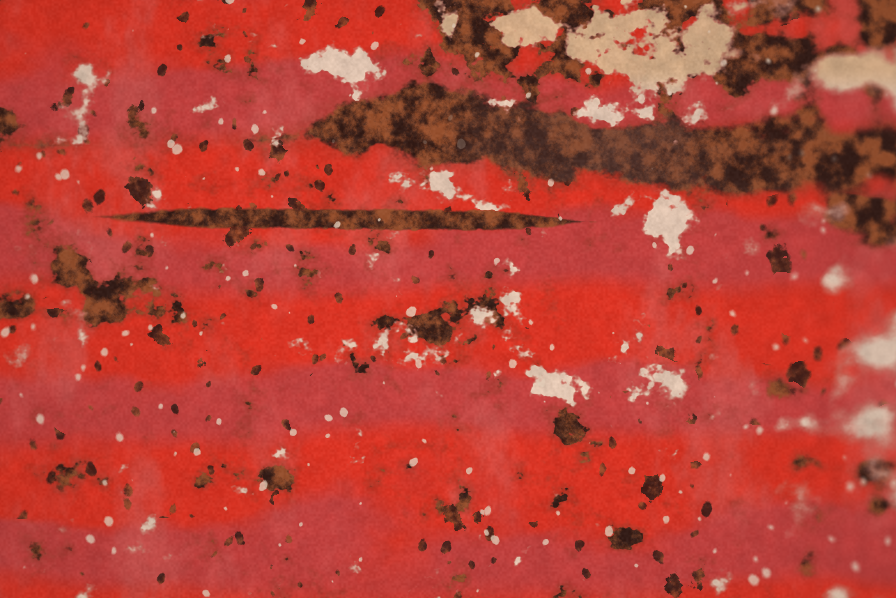
Reproduce this texture procedurally as a Shadertoy shader.

```glsl
const vec3 SCARLET = vec3(0.83, 0.20, 0.14);
const vec3 CRIMSON = vec3(0.74, 0.25, 0.24);
const vec3 HAZE = vec3(0.79, 0.36, 0.34);
const vec3 STAIN = vec3(0.55, 0.22, 0.16);
const vec3 RUST_DARK = vec3(0.20, 0.11, 0.09);
const vec3 RUST_LIGHT = vec3(0.58, 0.31, 0.18);
const vec3 RIDGE_GREY = vec3(0.40, 0.27, 0.24);
const vec3 PINK = vec3(0.77, 0.50, 0.44);
const vec3 CREAM = vec3(0.87, 0.78, 0.70);
const vec3 SAND = vec3(0.80, 0.64, 0.47);
const float CHIP_LEVEL = 0.75;
const float RUST_LEVEL = 0.76;
const float ZONE_GAIN = 0.27;
const int ZONES = 11;

// Zones: centre xy, radius xy
const vec4 CHIP_ZONES[ZONES] = vec4[ZONES](
    vec4(0.55, 0.90, 0.15, 0.05), vec4(0.90, 0.96, 0.17, 0.06),
    vec4(1.13, 0.93, 0.12, 0.06), vec4(1.44, 0.88, 0.20, 0.06),
    vec4(1.04, 0.81, 0.17, 0.03), vec4(0.51, 0.42, 0.09, 0.04),
    vec4(1.13, 0.62, 0.07, 0.08), vec4(1.12, 0.36, 0.05, 0.09),
    vec4(0.92, 0.36, 0.06, 0.04), vec4(1.47, 0.28, 0.08, 0.26),
    vec4(0.80, 0.68, 0.06, 0.04));
const vec4 RUST_ZONES[ZONES] = vec4[ZONES](
    vec4(0.17, 0.53, 0.12, 0.05), vec4(0.12, 0.475, 0.25, 0.015),
    vec4(0.44, 0.20, 0.14, 0.04), vec4(1.40, 0.225, 0.22, 0.02),
    vec4(0.97, 0.29, 0.04, 0.10), vec4(0.72, 0.46, 0.10, 0.05),
    vec4(1.02, 0.10, 0.06, 0.03), vec4(0.00, 0.79, 0.03, 0.04),
    vec4(0.25, 0.75, 0.06, 0.05), vec4(1.42, 0.65, 0.12, 0.04),
    vec4(1.17, 0.50, 0.04, 0.03));

vec3 hash3(vec2 p) {
    vec3 q = fract(p.xyx * vec3(0.1031, 0.1030, 0.0973));
    q += dot(q, q.yxz + 33.33);
    return fract((q.xxy + q.yzz) * q.zyx);
}

float noise(vec2 p) {
    vec2 i = floor(p), f = fract(p);
    f = f * f * (3.0 - 2.0 * f);
    vec2 e = vec2(0.0, 1.0);
    return mix(mix(hash3(i).x, hash3(i + e.yx).x, f.x),
               mix(hash3(i + e.xy).x, hash3(i + e.yy).x, f.x), f.y);
}

float fbm(vec2 p, float falloff) {
    float sum = 0.0, amp = 1.0, total = 0.0;
    for (int i = 0; i < 5; i++) {
        sum += amp * noise(p);
        total += amp;
        amp *= falloff;
        p = mat2(1.6, 1.2, -1.2, 1.6) * p + 17.3;
    }
    return sum / total;
}

float zoneSum(vec2 p, vec4 zones[ZONES]) {
    float sum = 0.0;
    for (int i = 0; i < ZONES; i++) {
        vec2 q = (p - zones[i].xy) / zones[i].zw;
        sum += exp(-dot(q, q));
    }
    return min(sum, 1.2);
}

// Scattered ragged flecks, one per grid cell at most
float flecks(vec2 p, float cells, float density, float stretch, float jag, float soft) {
    vec2 q = p * cells, id = floor(q);
    float cover = 0.0, w = soft * cells;
    for (int j = -1; j <= 1; j++)
    for (int i = -1; i <= 1; i++) {
        vec2 c = id + vec2(i, j);
        vec3 r = hash3(c + cells * 7.0);
        if (r.z > density) continue;
        float a = (hash3(c + 51.7).x - 0.5) * 1.8;
        vec2 d = mat2(cos(a), -sin(a), sin(a), cos(a)) * (q - c - r.xy);
        d.x *= stretch;
        float size = mix(0.10, 0.36, r.z / density);
        cover = max(cover, 1.0 - smoothstep(-w, w, length(d) + jag - size));
    }
    return cover;
}

void mainImage(out vec4 fragColor, in vec2 fragCoord) {
    vec2 p = fragCoord / iResolution.y;
    p.x *= 1.5 * iResolution.y / iResolution.x;
    float x = p.x, y = p.y;
    float blur = smoothstep(1.08, 1.5, x) + 0.3 * (1.0 - smoothstep(0.0, 0.4, x));
    float soft = 1.0 / iResolution.y + 0.007 * blur;
    float falloff = mix(0.6, 0.36, min(blur, 1.0));
    float edge = 0.025 + 0.07 * blur;
    float broad = fbm(p * vec2(3.0, 5.0), 0.5);
    float fine = fbm(p * 45.0, falloff);
    float jag = (fine - 0.5) * 0.55;

    // Banded paint with pale haze and faint wear
    float bands = 0.5 + 0.5 * cos(y * 25.0 + 7.5 + (broad - 0.5) * 4.0);
    vec3 col = mix(CRIMSON, SCARLET, smoothstep(0.15, 0.75, bands + (broad - 0.5)));
    col = mix(col, HAZE, 0.55 * smoothstep(0.50, 0.75, fbm(p * vec2(9.0, 5.0) + 8.0, 0.6)));
    col *= 0.93 + 0.14 * fine;

    // Rust: blotches, crust, swelling ridge and thin seam
    float rustZone = zoneSum(p, RUST_ZONES);
    float crust = smoothstep(0.62, 0.78, x) * smoothstep(0.82, 0.89, y);
    float rustNoise = fbm(p * vec2(17.0, 20.0) + 31.0, falloff);
    float rustField = rustNoise + ZONE_GAIN * rustZone + 0.32 * crust;
    float rust = smoothstep(-edge, edge, rustField - RUST_LEVEL);
    float bulge = (x - 0.72) / 0.16;
    float top = 0.757 + 0.04 * smoothstep(0.3, 0.6, x) + 0.075 * exp(-bulge * bulge);
    float bottom = 0.757 - 0.085 * smoothstep(0.3, 1.4, x);
    float ridgeDist = min(top - y, y - bottom) + (rustNoise - 0.5) * 0.07 - 0.006;
    float ridge = smoothstep(-0.004 - soft, 0.006 + soft * 2.0, ridgeDist);
    float taper = smoothstep(0.06, 0.35, x) * (1.0 - smoothstep(0.8, 1.09, x));
    float seamDist = 0.023 * taper - 0.006 - abs(y - 0.639 + 0.01 * x) + jag * 0.02;
    float seam = smoothstep(-soft, soft * 2.0, seamDist);
    float patchy = smoothstep(0.3, 0.65, broad);
    rust = max(max(rust, ridge), seam);
    rust = max(rust, 0.9 * flecks(p, 13.0, 0.16 * patchy, 1.7, jag * 1.4, soft));
    rust = max(rust, 0.85 * flecks(p, 30.0, 0.20 * patchy, 1.5, jag, soft));
    float stain = smoothstep(0.56, 0.84, rustField) + 0.5 * smoothstep(-0.03, 0.0, ridgeDist);
    col = mix(col, STAIN, 0.6 * min(stain, 1.0));
    vec3 rustCol = mix(RUST_DARK, RUST_LIGHT, smoothstep(0.28, 0.72, fine));
    rustCol = mix(rustCol, RIDGE_GREY, 0.45 * ridge * smoothstep(0.3, 0.6, broad));
    col = mix(col, rustCol, rust);

    // Chipped paint: pink rim, pale core, sandy over the crust
    float chipField = fbm(p * vec2(15.0, 17.0) + 73.0, falloff)
        + ZONE_GAIN * zoneSum(p, CHIP_ZONES) - 0.12 * max(ridge, seam) - CHIP_LEVEL;
    col = mix(col, PINK, 0.75 * smoothstep(-edge * 1.8, edge * 0.6, chipField));
    vec3 chipCol = mix(CREAM, SAND, 0.75 * crust) * (0.88 + 0.24 * fine);
    col = mix(col, chipCol, 0.92 * smoothstep(-edge * 0.5, edge * 1.5, chipField));
    float specks = flecks(p + 4.0, 34.0, 0.10, 1.2, jag * 0.7 + 0.08, soft);
    col = mix(col, CREAM, 0.8 * specks * (1.0 - 0.7 * ridge));

    // Fine grain and darker corners
    vec2 v = p - vec2(0.75, 0.5);
    col *= 1.03 - 0.13 * dot(v, v);
    col += (noise(p * 260.0) - 0.5) * 0.045 * (1.0 - 0.6 * min(blur, 1.0));
    fragColor = vec4(clamp(col, 0.0, 1.0), 1.0);
}
```
